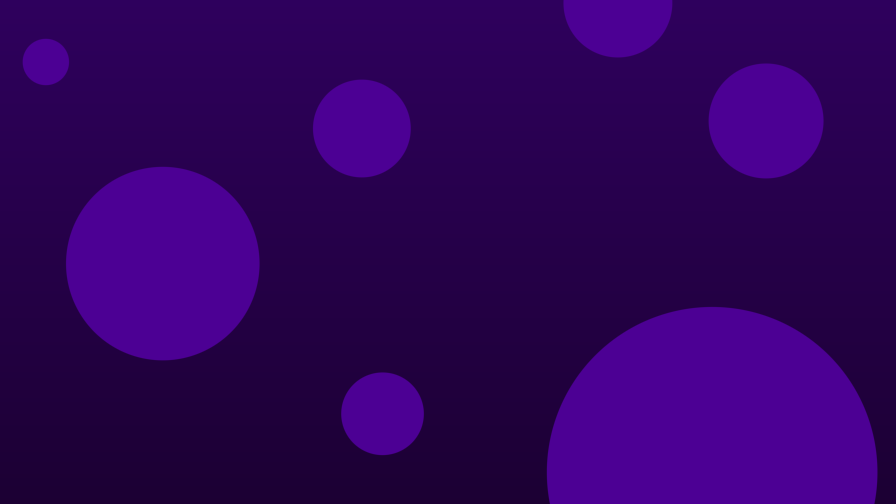
A Shadertoy shader for this background:

```glsl
// Flat violet discs of varied size floating over a dark purple vertical gradient.
// Each disc is a distance function, blended in with a one-pixel soft edge.
// All lengths are fractions of the canvas height.

// Signed distance to a disc: center in xy, radius in z
float discDistance(vec2 p, vec3 disc) {
    return length(p - disc.xy) - disc.z;
}

void mainImage(out vec4 fragColor, in vec2 fragCoord) {
    vec2 p = fragCoord / iResolution.y;
    float pixel = 1.0 / iResolution.y;

    // Backdrop: near-black purple at the bottom, indigo at the top
    vec3 color = mix(vec3(0.108, 0.0, 0.200), vec3(0.182, 0.0, 0.365), p.y);

    // Scattered discs, merged into one nearest distance
    vec3 discs[7] = vec3[7](
        vec3(0.091, 0.877, 0.046),
        vec3(0.718, 0.745, 0.097),
        vec3(1.226, 0.994, 0.108),
        vec3(1.520, 0.760, 0.114),
        vec3(0.323, 0.477, 0.192),
        vec3(0.759, 0.179, 0.082),
        vec3(1.413, 0.063, 0.328)
    );
    float nearest = 1e3;
    for (int i = 0; i < 7; i++) {
        nearest = min(nearest, discDistance(p, discs[i]));
    }

    // Violet fill with a smoothed rim
    float coverage = 1.0 - smoothstep(-0.75 * pixel, 0.75 * pixel, nearest);
    color = mix(color, vec3(0.298, 0.0, 0.580), coverage);

    fragColor = vec4(color, 1.0);
}
```
